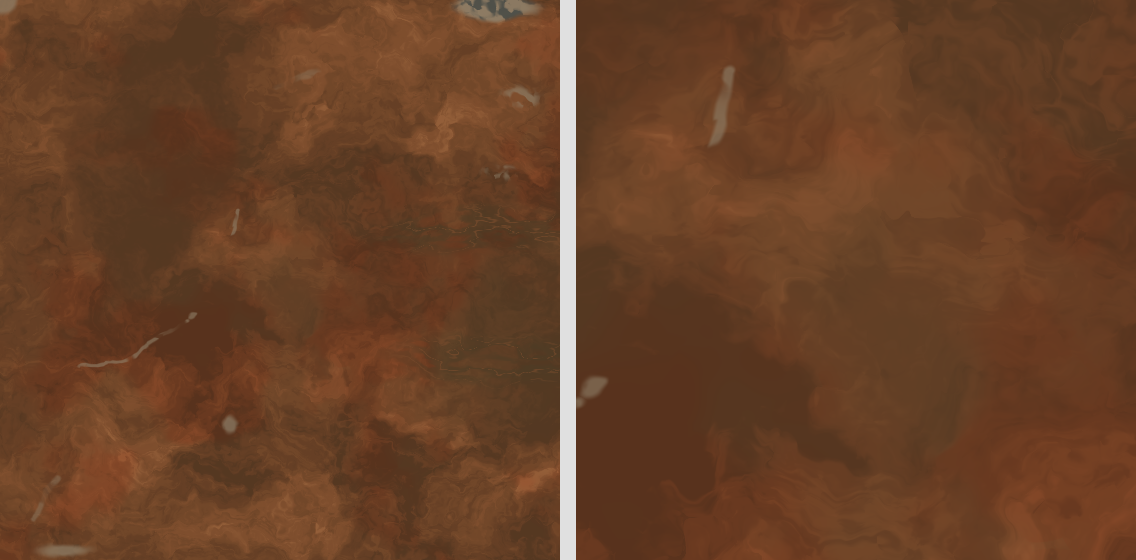
Left: the whole. Right: its middle third, enlarged.
Write a Shadertoy shader that draws this texture.

```glsl
// Rust-brown desert seen from high above, with dark plains, eroded ridges and pale salt pans.

const vec3 UMBER  = vec3(0.335, 0.218, 0.130);
const vec3 BROWN  = vec3(0.400, 0.248, 0.145);
const vec3 RUST   = vec3(0.445, 0.278, 0.160);
const vec3 ORANGE = vec3(0.495, 0.305, 0.178);
const vec3 SAND   = vec3(0.575, 0.370, 0.222);
const vec3 OLIVE  = vec3(0.300, 0.235, 0.145);
const vec3 SALT   = vec3(0.560, 0.500, 0.410);
const vec3 WATER  = vec3(0.300, 0.320, 0.300);

vec3 hash3(vec2 p) {
    vec3 q = fract(vec3(p.xyx) * vec3(0.1031, 0.1030, 0.0973));
    q += dot(q, q.yxz + 33.33);
    return fract((q.xxy + q.yzz) * q.zyx);
}

// Cellular noise: random cell values blended by distance to the cell points.
float softCells(vec2 p) {
    vec2 cell = floor(p);
    float sum = 0.0, total = 0.0001;
    for (int y = -1; y <= 1; y++)
    for (int x = -1; x <= 1; x++) {
        vec2 c = cell + vec2(x, y);
        vec3 h = hash3(c);
        vec2 d = c + h.xy - p;
        float w = max(0.0, 1.0 - dot(d, d));
        w *= w;
        sum += w * h.z;
        total += w;
    }
    return (sum + 0.00005) / total;
}

float layers(vec2 p, int octaves, float gain) {
    float sum = 0.0, total = 0.0, amp = 1.0;
    for (int i = 0; i < octaves; i++) {
        sum += amp * softCells(p);
        total += amp;
        amp *= gain;
        p = mat2(1.92, 0.56, -0.56, 1.92) * p + 19.7;
    }
    return sum / total;
}

// Soft-edged ellipse, 1 inside and 0 outside.
float patchMask(vec2 p, vec2 centre, vec2 radius, float softness) {
    return 1.0 - smoothstep(1.0 - softness, 1.0 + softness, length((p - centre) / radius));
}

float stroke(vec2 p, vec2 a, vec2 b, float width) {
    vec2 ab = b - a;
    float t = clamp(dot(p - a, ab) / dot(ab, ab), 0.0, 1.0);
    return 1.0 - smoothstep(0.3 * width, width, length(p - a - t * ab));
}

vec3 terrainRamp(float t) {
    vec3 c = mix(UMBER, BROWN, smoothstep(0.10, 0.38, t));
    c = mix(c, RUST, smoothstep(0.38, 0.56, t));
    c = mix(c, ORANGE, smoothstep(0.56, 0.76, t));
    return mix(c, SAND, smoothstep(0.76, 1.05, t));
}

void mainImage(out vec4 fragColor, in vec2 fragCoord) {
    vec2 uv = fragCoord / iResolution.xy;
    vec2 warp = vec2(layers(uv * 6.0, 5, 0.6), layers(uv * 6.0 + 41.0, 5, 0.6)) - 0.5;
    vec2 p = uv + 0.22 * warp;
    vec2 q = uv + 0.05 * warp;

    // Broad regions
    float plain = patchMask(p - vec2(0.16 * (uv.y - 0.7), 0.0), vec2(0.28, 0.70), vec2(0.155, 0.27), 0.25);
    float basin = patchMask(p, vec2(0.40, 0.33), vec2(0.09, 0.20), 0.45);
    float knoll = patchMask(p, vec2(0.50, 0.63), vec2(0.06, 0.09), 0.4);
    float lowland = patchMask(p, vec2(0.84, 0.43), vec2(0.34, 0.16), 0.6);
    float dunes = patchMask(p, vec2(0.77, 0.83), vec2(0.23, 0.15), 0.6);
    float badlands = patchMask(p, vec2(0.62, 0.19), vec2(0.36, 0.15), 0.6);
    float west = patchMask(p, vec2(0.06, 0.83), vec2(0.14, 0.22), 0.6);
    float dark = max(max(plain, 0.8 * basin), max(0.75 * knoll, 0.6 * lowland));
    float rough = mix(1.0, 0.4, max(plain, 0.6 * lowland)) + 0.45 * badlands;

    // Mottling, eroded filaments and grain
    float mottle = layers(p * vec2(7.0, 10.0) + 5.0, 6, 0.66) - 0.5;
    float vein = 1.0 - abs(2.0 * layers(p * vec2(11.0, 19.0) + 70.0, 5, 0.55) - 1.0);
    float filament = smoothstep(0.78, 1.0, vein) - 0.4;
    float grain = softCells(uv * 150.0) - 0.5;
    float tone = 0.46 - 0.29 * dark + 0.16 * dunes + 0.10 * badlands + 0.09 * west;
    tone += rough * (1.5 * mottle + 0.13 * filament) + 0.07 * grain;
    vec3 colour = terrainRamp(tone);

    // Iron-red and olive tints
    float tint = layers(uv * 5.0 + 23.0, 4, 0.6);
    colour *= mix(vec3(1.0), vec3(1.03, 0.90, 0.86), smoothstep(0.50, 0.72, tint));
    colour = mix(colour, OLIVE, 0.35 * lowland * smoothstep(0.55, 0.35, tint));

    // Thin east-west ridges
    float band = max(patchMask(q, vec2(0.86, 0.585), vec2(0.19, 0.04), 0.5),
                     patchMask(q, vec2(0.89, 0.36), vec2(0.17, 0.04), 0.5));
    float ridge = 1.0 - abs(2.0 * layers(q * vec2(14.0, 46.0), 3, 0.5) - 1.0);
    colour = mix(colour, OLIVE, 0.6 * band * smoothstep(0.55, 0.85, ridge));
    colour = mix(colour, ORANGE, 0.6 * band * smoothstep(0.94, 1.0, ridge));

    // Broken pale river beds
    float river = stroke(q, vec2(0.14, 0.34), vec2(0.24, 0.37), 0.005);
    river = max(river, stroke(q, vec2(0.24, 0.37), vec2(0.34, 0.42), 0.005));
    river = max(river, stroke(q, vec2(0.345, 0.425), vec2(0.352, 0.465), 0.005));
    river = max(river, stroke(q, vec2(0.43, 0.56), vec2(0.43, 0.62), 0.005));
    river = max(river, 0.6 * stroke(q, vec2(0.49, 0.85), vec2(0.56, 0.87), 0.006));
    river = max(river, 0.7 * stroke(q, vec2(0.05, 0.08), vec2(0.11, 0.15), 0.008));
    float breaks = smoothstep(0.25, 0.55, softCells(uv * 45.0));
    colour = mix(colour, SALT, 0.6 * river * breaks);

    // Salt pans
    float lake = patchMask(q, vec2(0.885, 0.99), vec2(0.075, 0.026), 0.25);
    float pans = max(patchMask(q, vec2(0.925, 0.83), vec2(0.030, 0.017), 0.5),
                     patchMask(q, vec2(0.895, 0.69), vec2(0.028, 0.013), 0.5));
    float crust = smoothstep(0.35, 0.65, layers(q * 70.0, 2, 0.6));
    colour = mix(colour, mix(WATER, SALT, crust), 0.9 * lake);
    colour = mix(colour, SALT, 0.65 * pans * crust);
    float spots = max(patchMask(q, vec2(0.413, 0.24), vec2(0.012, 0.014), 0.4),
                      patchMask(q, vec2(0.11, 0.022), vec2(0.045, 0.010), 0.5));
    spots = max(spots, patchMask(q, vec2(0.0, 1.0), vec2(0.022), 0.3));
    colour = mix(colour, SALT, 0.7 * spots);

    fragColor = vec4(colour, 1.0);
}
```
